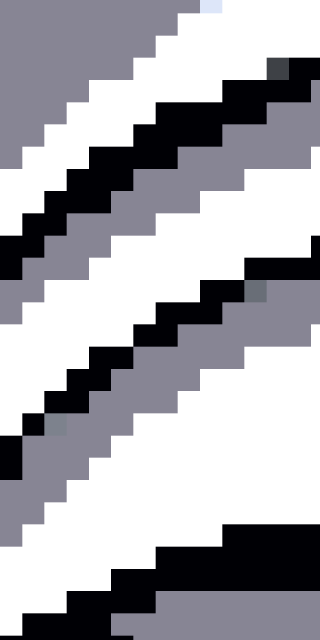
A Shadertoy shader for this pattern:

```glsl
// Stepped diagonal arcs in repeating grey, white and black bands on a coarse square grid.
// Each band edge is a parabola sampled once per grid row; counting the edges
// above a cell, modulo three, selects its colour.

const float ROWS = 28.8;          // grid cells down the canvas
const float COLUMNS = 14.4;       // visible cells across
const float TOP_SHIFT = 0.4;      // part of the first row cut off at the top
const int SAMPLES = 3;            // antialiasing samples per axis

const vec3 GREY  = vec3(0.53, 0.52, 0.58);
const vec3 WHITE = vec3(1.0);
const vec3 BLACK = vec3(0.0, 0.0, 0.02);
const vec3 BLEND_TINT = vec3(0.94, 0.98, 1.06);

// Band edges: foot row at the left, then constant, linear and square terms
const int EDGE_COUNT = 9;
const vec4 EDGES[EDGE_COUNT] = vec4[](
    vec4( 8.0, -0.25,  1.17,  0.0),
    vec4(11.0,  0.38,  0.255, 0.155),
    vec4(13.0,  0.0,   0.9,   0.07),
    vec4(15.0,  0.0,   0.9,   0.1),
    vec4(20.0,  0.21,  0.54,  0.105),
    vec4(22.0,  0.21,  0.43,  0.1),
    vec4(25.0,  1.05,  0.25,  0.1),
    vec4(29.0,  0.64,  0.345, 0.325),
    vec4(30.0, 11.11, -7.345, 2.045));

// Stray half-tone cells: column, row, brightness
const int BLEND_COUNT = 4;
const vec3 BLENDS[BLEND_COUNT] = vec3[](
    vec3( 9.0,  0.0, 0.92),
    vec3(12.0,  3.0, 0.26),
    vec3(11.0, 13.0, 0.44),
    vec3( 2.0, 19.0, 0.52));

// Column where an edge crosses the given row
float edgeColumn(vec4 edge, float row) {
    float rise = edge.x - row;
    return rise < 0.5 ? 0.0 : edge.y + rise * (edge.z + rise * edge.w);
}

vec3 cellColour(vec2 cell) {
    float centre = min(cell.x + 0.5, COLUMNS);
    int band = 0;
    for (int i = 0; i < EDGE_COUNT; i++) {
        if (centre > edgeColumn(EDGES[i], cell.y)) band++;
    }
    band %= 3;
    vec3 colour = band == 0 ? GREY : band == 1 ? WHITE : BLACK;

    for (int i = 0; i < BLEND_COUNT; i++) {
        vec2 offset = abs(cell - BLENDS[i].xy);
        if (max(offset.x, offset.y) < 0.5) colour = BLENDS[i].z * BLEND_TINT;
    }
    return colour;
}

void mainImage(out vec4 fragColor, in vec2 fragCoord) {
    vec3 total = vec3(0.0);

    // Average subpixel samples to smooth the cell borders
    for (int j = 0; j < SAMPLES; j++) {
        for (int i = 0; i < SAMPLES; i++) {
            vec2 jitter = (vec2(i, j) + 0.5) / float(SAMPLES) - 0.5;
            vec2 grid = (fragCoord + jitter) / iResolution.y * ROWS;
            grid.y = ROWS - grid.y + TOP_SHIFT;
            total += cellColour(floor(grid));
        }
    }
    fragColor = vec4(total / float(SAMPLES * SAMPLES), 1.0);
}
```
